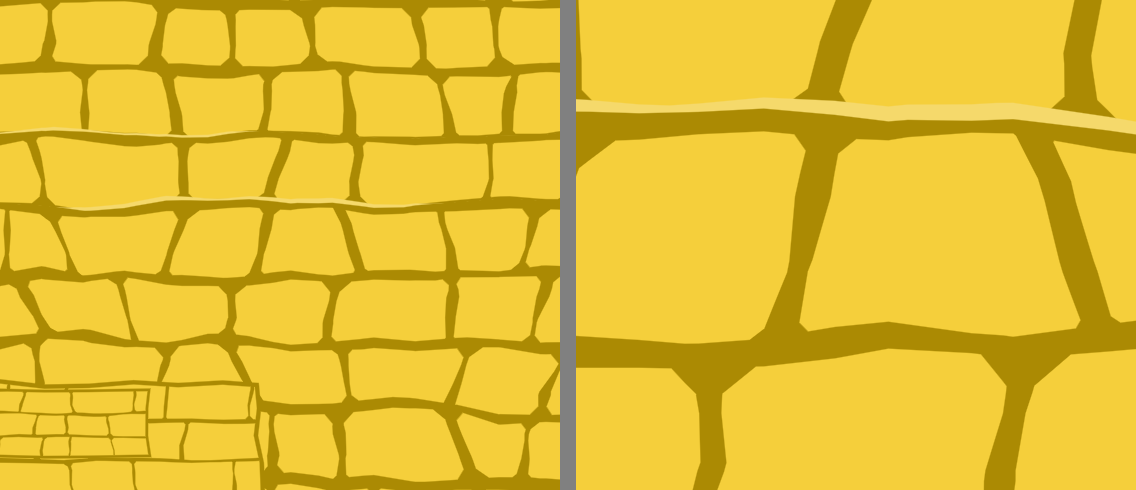
Left: the whole. Right: its middle third, enlarged.
This texture is drawn by a Shadertoy shader. Its source:

```glsl
// Dry-stone wall in flat yellow: angular stones laid in wandering courses with
// dark joints. Every joint edge is a jittered polyline, so widths swell and pinch;
// a finer masonry patch fills the lower left and pale ledges top two courses.

const vec3 STONE  = vec3(0.96, 0.81, 0.23);
const vec3 MORTAR = vec3(0.67, 0.54, 0.01);
const vec3 LEDGE  = vec3(0.96, 0.85, 0.42);

float hash(float n, float seed) {
    return fract(sin(n * 127.1 + seed * 311.7) * 43758.5);
}

// Straight segments between random knots, in -1..1
float polyline(float t, float seed) {
    float i = floor(t);
    return mix(hash(i, seed), hash(i + 1.0, seed), t - i) * 2.0 - 1.0;
}

// Upper courses lie flatter than the lower ones
float unrest(float row, float wander) {
    return wander * mix(1.0, 0.4, smoothstep(2.0, 5.0, row));
}

float courseHeight(float x, float row, vec2 size, float wander, float seed) {
    float s = seed + row * 7.3, t = x / size.x;
    float bend = 0.7 * polyline(t * 0.9 + s, s) + 0.35 * polyline(t * 2.3, s + 1.7);
    return row * size.y + unrest(row, wander) * bend;
}

float courseHalf(float x, float row, vec2 size, float joint, float seed) {
    return joint * (1.0 + 0.5 * polyline(x / size.x * 2.1, seed + row * 5.1 + 3.0));
}

// Distance to the nearest joint: positive in stone, negative in mortar
float wall(vec2 p, vec2 size, float joint, float wander, float seed) {
    float below = -1.0, above = 2.0, row = 0.0;
    float dy = 1.0, nearRow = 0.0;
    for (int k = -1; k < 10; k++) {
        float r = float(k);
        float y = courseHeight(p.x, r, size, wander, seed);
        float d = abs(p.y - y) - courseHalf(p.x, r, size, joint, seed);
        if (d < dy) { dy = d; nearRow = r; }
        if (y <= p.y) { below = y; row = r; }
        else above = min(above, y);
    }

    // Upright joints of this course, leaning and kinked
    float v = (p.y - below) / (above - below);
    float s = seed + row * 3.7;
    float width = size.x * mix(0.87, 1.13, hash(row, seed));
    float shift = hash(row, seed + 9.0);
    float base = floor(p.x / width - shift);
    float dx = 1.0, nearJoint = 0.0;
    for (int j = -1; j < 3; j++) {
        float n = base + float(j);
        float id = s + n * 1.9;
        float x = (n + shift + 0.45 * (hash(n, s) - 0.5)) * width;
        x += 5.0 * unrest(row, wander) * (hash(n, s + 2.0) - 0.5) * (v - 0.5);
        x += 0.035 * size.x * polyline(v * 2.6, id);
        float thick = joint * (0.95 + 0.6 * polyline(v * 3.0, id + 0.6));
        float d = abs(p.x - x) - thick;
        if (d < dx) { dx = d; nearJoint = n; }
    }

    // Chipped corners
    float side = step(0.5, v);
    float chip = 2.2 * joint * hash(nearJoint + side * 5.0, seed + nearRow);
    return min(min(dx, dy), (dx + dy - chip) * 0.71);
}

// Replaces the wall inside a ragged box by finer masonry with its own outline
float inset(float outer, float inner, vec2 p, vec2 lo, vec2 hi, float joint, float seed) {
    p += 0.008 * vec2(polyline(p.y * 18.0, seed), polyline(p.x * 11.0, seed + 1.0));
    vec2 q = abs(p - 0.5 * (lo + hi)) - 0.5 * (hi - lo);
    float box = max(q.x, q.y);
    return min(box < 0.0 ? inner : outer, abs(box) - joint);
}

// Pale sliver resting on the upper edge of a course
float ledge(vec2 p, float row, vec2 size, float joint, float wander, vec2 span, float seed) {
    float y = courseHeight(p.x, row, size, wander, seed);
    float foot = y + 0.6 * courseHalf(p.x, row, size, joint, seed);
    float taper = smoothstep(span.x, span.x + 0.08, p.x)
                * (1.0 - smoothstep(span.y - 0.08, span.y, p.x));
    float thick = 0.0045 * taper * (1.0 + 0.5 * polyline(p.x * 9.0, seed + row));
    return thick - abs(p.y - foot - thick);
}

float coverage(float d, float pixel) {
    return clamp(0.5 + d / pixel, 0.0, 1.0);
}

void mainImage(out vec4 fragColor, in vec2 fragCoord) {
    vec2 p = fragCoord / iResolution.y;
    float pixel = 1.3 / iResolution.y;

    // Large courses
    vec2 size = vec2(0.195, 0.14);
    float joint = 0.0094, wander = 0.028, seed = 4.0;
    vec2 q = p - vec2(0.0, 0.02);
    float d = wall(q, size, joint, wander, seed);

    // Medium, then small stones at the lower left
    float medium = wall(p + vec2(0.0, 0.02), vec2(0.15, 0.082), 0.0035, 0.007, 12.0);
    d = inset(d, medium, p, vec2(-0.2), vec2(0.53, 0.215), 0.0045, 2.0);
    float small = wall(p - vec2(0.0, 0.015), vec2(0.088, 0.047), 0.0024, 0.004, 21.0);
    d = inset(d, small, p, vec2(-0.2, 0.065), vec2(0.3, 0.2), 0.0028, 6.0);

    // Flat colours
    vec3 color = mix(MORTAR, STONE, coverage(d, pixel));
    float pale = max(ledge(q, 5.0, size, joint, wander, vec2(-0.1, 0.54), seed),
                     ledge(q, 4.0, size, joint, wander, vec2(0.1, 0.92), seed));
    color = mix(color, LEDGE, coverage(pale - 0.4 * pixel, pixel));
    fragColor = vec4(color, 1.0);
}
```
